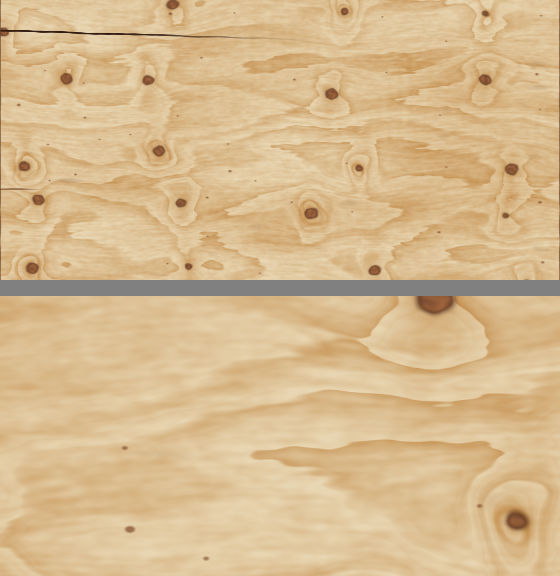
Top: the whole. Bottom: its middle third, enlarged.
Write a WebGL 2 fragment shader that draws this texture.

```glsl
#version 300 es
precision highp float;

uniform vec2 u_resolution;
out vec4 fragColor;

const int KNOT_COUNT = 20;
const int KNOT_COLUMNS = 4;

vec2 hash2(vec2 p) {
    vec2 q = vec2(dot(p, vec2(127.1, 311.7)), dot(p, vec2(269.5, 183.3)));
    return fract(sin(q) * 43758.5);
}

float gradientAt(vec2 cell, vec2 offset) {
    float angle = 6.2832 * hash2(cell).x;
    return dot(vec2(cos(angle), sin(angle)), offset);
}

float gradientNoise(vec2 p) {
    vec2 i = floor(p), f = fract(p);
    vec2 u = f * f * f * (f * (f * 6.0 - 15.0) + 10.0);
    vec2 e = vec2(1.0, 0.0);
    return mix(mix(gradientAt(i, f), gradientAt(i + e.xy, f - e.xy), u.x),
               mix(gradientAt(i + e.yx, f - e.yx), gradientAt(i + e.xx, f - e.xx), u.x), u.y);
}

float bell(vec2 d, vec2 size) {
    vec2 q = d / size;
    return exp(-dot(q, q));
}

// Knot on a jittered grid: centre, core radius, halo strength
vec4 knotAt(int index) {
    vec2 cell = vec2(index % KNOT_COLUMNS, index / KNOT_COLUMNS);
    vec2 jitter = hash2(cell + 3.7) - 0.5;
    vec2 kind = hash2(cell + 41.3);
    vec2 centre = vec2(0.1, 0.06) + cell * vec2(0.55, 0.21) + jitter * vec2(0.3, 0.17);
    return vec4(centre, mix(0.007, 0.021, kind.x), smoothstep(0.55, 0.8, kind.y));
}

// Growth layers cut by the surface; each whole number is one ring edge
float growthLayers(vec2 p, float bump) {
    float broad = 3.2 * gradientNoise(p * vec2(0.9, 3.6) + 7.3);
    float medium = 1.1 * gradientNoise(p * vec2(2.6, 10.0) + 21.0);
    float ragged = 0.2 * gradientNoise(p * vec2(9.0, 55.0));
    float frayed = 0.1 * gradientNoise(p * vec2(26.0, 95.0) + 11.0);
    return broad + medium + ragged + frayed + 2.2 * p.y + bump;
}

// Slow darkening followed by a return to pale wood over the given softness
float ringTone(float layers, float softness) {
    float t = fract(layers);
    float edge = clamp(1.5 * fwidth(layers), softness, 0.6);
    return t * t * (1.0 - smoothstep(1.0 - edge, 1.0, t));
}

float speckMask(vec2 p, float cellSize, float chance, float px) {
    vec2 cell = floor(p / cellSize);
    vec2 centre = (cell + 0.2 + 0.6 * hash2(cell + 9.1)) * cellSize;
    vec2 kind = hash2(cell + 63.0);
    float radius = mix(0.002, 0.005, kind.y * kind.y);
    float d = length((p - centre) * vec2(0.75, 1.1));
    return step(kind.x, chance) * (1.0 - smoothstep(radius - px, radius + px, d));
}

float crackMask(vec2 p, float height, float reach, float thickness, float px) {
    float centre = height - 0.03 * p.x + 0.006 * gradientNoise(vec2(p.x * 8.0, height));
    float taper = 1.0 - smoothstep(0.35 * reach, reach, p.x);
    float ragged = 0.75 + 0.9 * gradientNoise(vec2(p.x * 30.0, 4.0));
    float halfWidth = thickness * taper * ragged;
    return taper * (1.0 - smoothstep(halfWidth, halfWidth + px, abs(p.y - centre)));
}

void main() {
    vec2 p = gl_FragCoord.xy / u_resolution.y;
    float width = u_resolution.x / u_resolution.y;
    float px = max(1.0 / u_resolution.y, 0.002);

    // Knots bend the grain, raise the layers and stain the wood
    float shift = 0.09 * gradientNoise(p * vec2(1.3, 1.1) + 50.0);
    float bump = 0.0, stain = 0.0, core = 0.0, rim = 0.0;
    float wobble = gradientNoise(p * 45.0);
    vec2 sway = 0.035 * vec2(gradientNoise(p * 11.0), gradientNoise(p * 11.0 + 30.0));
    for (int i = 0; i < KNOT_COUNT; i++) {
        vec4 knot = knotAt(i);
        vec2 d = p - knot.xy;
        vec2 bent = d + sway;
        float r = length(d * vec2(0.92, 1.1)) + 0.005 * wobble;
        float haloRing = (length(bent) - 2.5 * knot.z) / 0.006;
        shift -= d.y * bell(d, vec2(0.12, 0.07));
        bump += 1.3 * bell(bent, vec2(0.05, 0.1)) - 0.6 * bell(bent, vec2(0.15, 0.03));
        bump += 1.8 * knot.w * bell(bent, vec2(0.055, 0.045));
        stain += bell(d, vec2(2.0, 1.6) * knot.z) * (0.5 + 0.3 * knot.w);
        stain += 0.4 * knot.w * exp(-haloRing * haloRing);
        core = max(core, 1.0 - smoothstep(knot.z - px, knot.z + px, r));
        rim = max(rim, exp(-pow((r - knot.z) / 0.004, 2.0)));
    }
    vec2 grain = p + vec2(0.0, shift);

    // Ring figure with fainter inner rings, fibres and broad shade
    float layers = growthLayers(grain, bump);
    float softness = clamp(0.2 + 0.6 * gradientNoise(p * vec2(3.0, 7.0) + 17.0), 0.04, 0.5);
    float tone = 0.08 + 0.84 * ringTone(layers, softness) + 0.17 * ringTone(3.0 * layers, 0.2);
    tone += 0.24 * gradientNoise(grain * vec2(9.0, 105.0));
    tone += 0.2 * gradientNoise(grain * vec2(28.0, 62.0) + 5.0);
    tone += 0.16 * gradientNoise(p * vec2(55.0, 118.0) + 13.0);
    tone += 0.38 * gradientNoise(grain * vec2(1.5, 6.0) + 33.0);
    tone += stain;
    vec3 color = mix(vec3(0.89, 0.8, 0.645), vec3(0.79, 0.605, 0.37), clamp(tone, -0.2, 1.5));

    // Faint grey smudges and small resin specks
    float smudge = smoothstep(0.42, 0.65, gradientNoise(p * vec2(6.0, 24.0) + 80.0));
    color = mix(color, vec3(0.64, 0.5, 0.35), 0.3 * smudge);
    color = mix(color, vec3(0.52, 0.32, 0.19), 0.75 * speckMask(p, 0.11, 0.22, px));

    // Knot cores with dark bark rims
    float coreShade = 0.5 + 0.7 * gradientNoise(p * vec2(70.0, 90.0));
    vec3 coreColor = mix(vec3(0.46, 0.28, 0.18), vec3(0.66, 0.42, 0.25), coreShade);
    color = mix(color, coreColor, core);
    color = mix(color, vec3(0.36, 0.22, 0.14), 0.55 * rim);

    // Splits and worn panel sides
    color = mix(color, vec3(0.2, 0.11, 0.07), crackMask(p, 0.891, 1.15, 0.0018, px));
    color = mix(color, vec3(0.45, 0.28, 0.17), 0.7 * crackMask(p, 0.325, 0.17, 0.0012, px));
    float side = min(p.x, width - p.x) + 0.003 * gradientNoise(vec2(p.y * 18.0, 2.0));
    color = mix(color, vec3(0.4, 0.25, 0.16), 0.7 * (1.0 - smoothstep(0.001, 0.005, side)));

    fragColor = vec4(color, 1.0);
}
```
